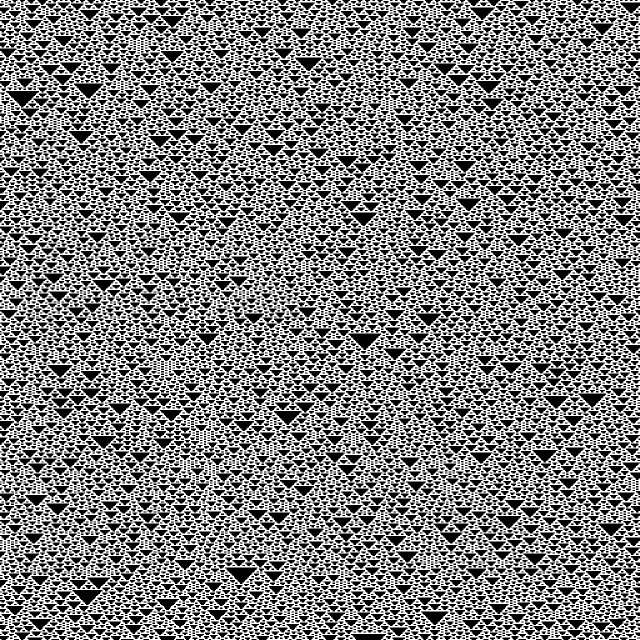
Reproduce this pattern procedurally as a three.js fragment shader.

```glsl
// Lace of nested black triangles from a one-dimensional cellular automaton running downwards.
// Each 2 x 1 brick is the XOR of the two bricks above it; any brick is found directly
// as the parity of those seeds whose binomial coefficient C(row, k) is odd.
varying vec2 vUv;

#define CELLS 512.0       // rows and columns of unit cells across the canvas
#define ROW_BITS 9        // binary digits needed to number the rows
#define MAX_TERMS 512     // most seeds that can reach one brick
#define BRICK_WIDTH 2.0   // width of a brick in unit cells
#define SEED 4.137        // picks another random top row
#define INK vec3(0.0)
#define PAPER vec3(1.0)

// Random bit of the top row
float seedBit(float index) {
  return step(0.5, fract(sin(index * 12.9898 + SEED) * 43758.5453));
}

// Number of seeds that reach a row: two to the count of its binary ones
float termCount(float row) {
  float count = 1.0;
  for (int b = 0; b < ROW_BITS; b++) {
    if (mod(row, 2.0) > 0.5) count *= 2.0;
    row = floor(row * 0.5);
  }
  return count;
}

// Spreads the digits of n over the binary ones of row, giving its n-th odd binomial
float oddBinomial(float row, float n) {
  float k = 0.0;
  float place = 1.0;
  for (int b = 0; b < ROW_BITS; b++) {
    if (mod(row, 2.0) > 0.5) {
      k += place * mod(n, 2.0);
      n = floor(n * 0.5);
    }
    row = floor(row * 0.5);
    place *= 2.0;
  }
  return k;
}

// State of a brick, given its index along the row and the row counted from the top
float brickState(vec2 brick) {
  float count = termCount(brick.y);
  float sum = 0.0;
  for (int i = 0; i < MAX_TERMS; i++) {
    float n = float(i);
    if (n >= count) break;
    sum += seedBit(brick.x + CELLS + oddBinomial(brick.y, n));
  }
  return mod(sum, 2.0);
}

// Brick under a canvas point; every row is shifted by half a brick
vec2 brickAt(vec2 uv) {
  float row = clamp(floor((1.0 - uv.y) * CELLS), 0.0, CELLS - 1.0);
  float column = floor(uv.x * CELLS);
  return vec2(floor((column - row) / BRICK_WIDTH), row);
}

void main() {
  vec2 pixel = fwidth(vUv);
  vec2 lastBrick = vec2(-4.0 * CELLS);
  float state = 0.0;
  float light = 0.0;

  // Four samples smooth the edges; samples in the same brick share its state
  for (int s = 0; s < 4; s++) {
    vec2 corner = vec2(mod(float(s), 2.0), floor(float(s) * 0.5)) - 0.5;
    vec2 brick = brickAt(vUv + 0.5 * corner * pixel);
    if (brick != lastBrick) state = brickState(brick);
    lastBrick = brick;
    light += 0.25 * state;
  }

  gl_FragColor = vec4(mix(INK, PAPER, light), 1.0);
}
```
